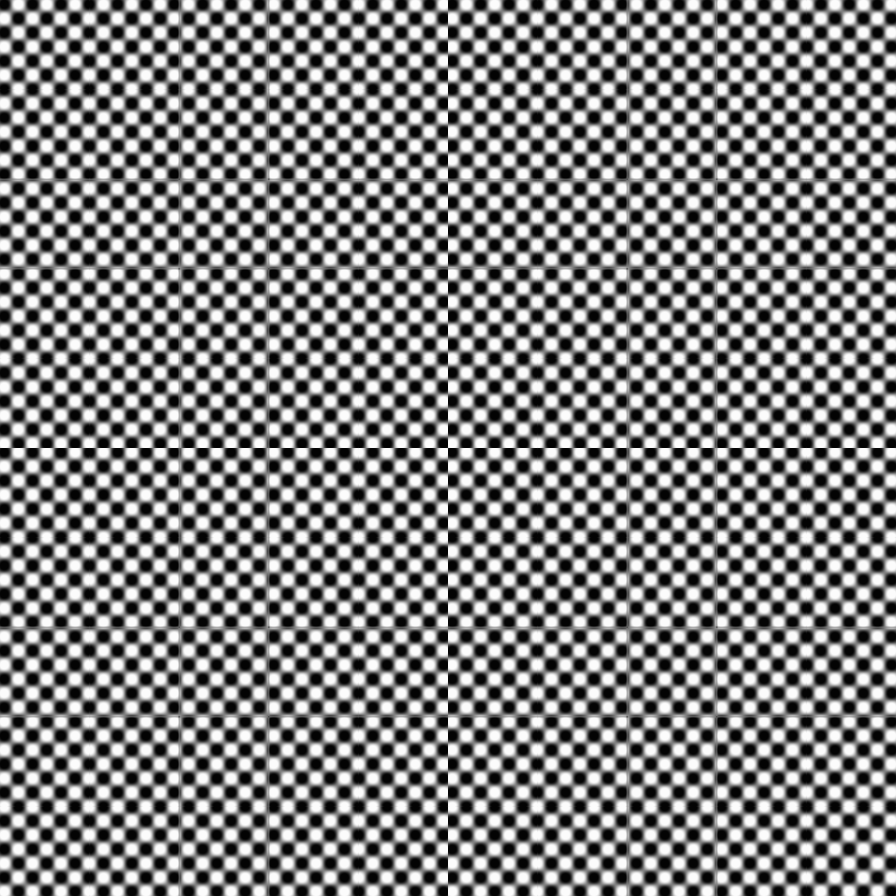
A Shadertoy shader for this pattern:

```glsl
#define TILES 2.0          // large tiles per side
#define HALF_WAVES 32.0    // alternating dots along one tile
#define EDGE_PHASE 0.2     // part of a half wave cut off at each tile edge
#define CONTRAST 0.74      // wave height that reaches pure black or white
#define LINE_WIDTH 0.0011  // half width of the inner hairlines
#define STRONG_LINE 0.65   // fading on the middle pair of hairlines
#define FAINT_LINE 0.2     // fading on the outer pair of hairlines
#define SPECK 0.4          // darkening where hairlines cross

const float PI = 3.14159265;

// Alternating wave, cut short at both tile ends so that its sign flips there
vec2 tileWave(vec2 uv, float pixel) {
    vec2 t = fract(uv * TILES);
    vec2 edgeDistance = min(t, 1.0 - t) / TILES;
    vec2 seam = clamp(edgeDistance / (0.5 * pixel), 0.0, 1.0);
    return seam * sin(PI * mix(vec2(EDGE_PHASE), vec2(HALF_WAVES - EDGE_PHASE), t));
}

// Soft hairlines mirrored about the tile centre
vec2 hairline(vec2 uv, float offset, float pixel) {
    vec2 t = abs(fract(uv * TILES) - 0.5);
    vec2 d = abs(t - offset) / TILES;
    return 1.0 - smoothstep(vec2(0.0), vec2(LINE_WIDTH + 0.5 * pixel), d);
}

void mainImage(out vec4 fragColor, in vec2 fragCoord) {
    vec2 uv = fragCoord / iResolution.xy;
    float pixel = 1.0 / min(iResolution.x, iResolution.y);

    // Checkered dots, faded along the hairlines
    vec2 strong = hairline(uv, 0.1, pixel);
    vec2 faint = hairline(uv, 0.3, pixel);
    vec2 wave = tileWave(uv, pixel);
    wave *= (1.0 - STRONG_LINE * strong) * (1.0 - FAINT_LINE * faint);
    float shade = smoothstep(-CONTRAST, CONTRAST, wave.x * wave.y);

    // Small dark specks at the crossings
    shade *= 1.0 - SPECK * strong.x * strong.y;

    fragColor = vec4(vec3(mix(0.01, 0.99, shade)), 1.0);
}
```
